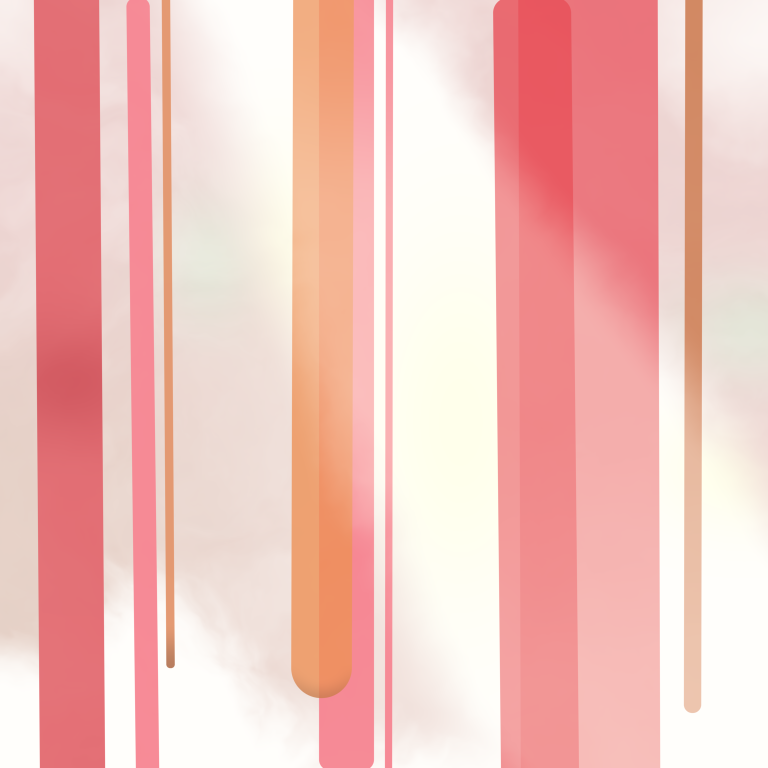
Give the GLSL for this background, as a Shadertoy shader.

```glsl
const vec3 PAPER = vec3(1.0, 0.995, 0.985);
const vec3 CREAM = vec3(1.0, 1.0, 0.92);
const vec3 ROSE_HAZE = vec3(0.93, 0.835, 0.825);
const vec3 TAUPE_HAZE = vec3(0.90, 0.82, 0.78);
const vec3 GREEN_HAZE = vec3(0.87, 0.91, 0.84);
const vec3 WARM_LIGHT = vec3(1.0, 0.93, 0.88);
// Bar paints: colour and opacity
const vec4 CRIMSON = vec4(0.88, 0.38, 0.41, 0.97);
const vec4 RED = vec4(0.91, 0.31, 0.345, 0.8);
const vec4 CORAL = vec4(0.92, 0.45, 0.48, 0.97);
const vec4 PINK = vec4(0.965, 0.52, 0.57, 0.96);
const vec4 ORANGE = vec4(0.93, 0.57, 0.34, 0.8);
const vec4 COPPER = vec4(0.82, 0.53, 0.38, 0.96);
const vec2 FULL_HEIGHT = vec2(-0.2, 1.2);
const float BAR_LIGHT = 0.46;
const float CLOUD_SCALE = 4.0;

float hash(vec2 p) {
    vec3 q = fract(p.xyx * 0.1031);
    q += dot(q, q.yzx + 33.33);
    return fract((q.x + q.y) * q.z);
}

float noise(vec2 p) {
    vec2 i = floor(p), f = fract(p);
    f = f * f * (3.0 - 2.0 * f);
    return mix(mix(hash(i), hash(i + vec2(1, 0)), f.x),
               mix(hash(i + vec2(0, 1)), hash(i + vec2(1, 1)), f.x), f.y);
}

float fbm(vec2 p) {
    float sum = 0.0, weight = 0.5;
    for (int i = 0; i < 6; i++) {
        sum += weight * noise(p);
        p = mat2(0.8, 0.6, -0.6, 0.8) * p * 2.03 + 7.1;
        weight *= 0.5;
    }
    return sum;
}

float glow(vec2 p, vec2 center, vec2 size) {
    vec2 d = (p - center) / size;
    return exp(-dot(d, d));
}

// Slanted round-ended bar; axisX holds its centre at the canvas foot and top
void paintBar(inout vec3 color, vec2 p, vec2 axisX, float halfWidth,
              vec2 span, float radius, vec4 paint, float light) {
    vec2 center = vec2(mix(axisX.x, axisX.y, p.y), 0.5 * (span.x + span.y));
    vec2 halfSize = vec2(halfWidth, 0.5 * (span.y - span.x));
    vec2 q = abs(p - center) - halfSize + radius;
    float dist = length(max(q, 0.0)) + min(max(q.x, q.y), 0.0) - radius;
    float pixel = 1.0 / iResolution.y;
    float cover = 1.0 - smoothstep(-0.7 * pixel, 0.7 * pixel, dist);
    vec3 lit = mix(paint.rgb, WARM_LIGHT, BAR_LIGHT * light);
    color = mix(color, lit, cover * paint.a);
}

void mainImage(out vec4 fragColor, in vec2 fragCoord) {
    vec2 p = fragCoord / iResolution.xy;
    float depth = 1.0 - p.y;

    // Watercolour clouds
    vec2 warp = vec2(fbm(p * 3.0 + 2.7), fbm(p * 3.0 + 19.3)) - 0.5;
    float cloud = fbm(p * CLOUD_SCALE + 2.0 * warp + 5.0);
    float grain = fbm(p * 22.0 + 6.0 * warp);
    float ripple = 0.12 * (cloud - 0.5);

    // Diagonal beam widening from the upper left
    float leftEdge = 0.247 + 0.30 * depth + 0.12 * depth * depth;
    float rightEdge = 0.51 + 0.75 * depth;
    float leftOut = 1.0 - smoothstep(-0.08, 0.05, p.x - leftEdge + ripple);
    float rightOut = smoothstep(-0.06, 0.08, p.x - rightEdge + ripple);
    float light = (1.0 - leftOut) * (1.0 - rightOut);

    // Haze on both sides of the beam
    float hazeFoot = mix(0.20, 0.06, smoothstep(0.18, 0.36, p.x));
    leftOut *= smoothstep(-0.06, 0.07, p.y - hazeFoot + 0.3 * (cloud - 0.5));
    leftOut *= 1.0 - 0.4 * smoothstep(0.25, 0.5, p.x);
    leftOut *= 1.0 - 0.5 * glow(p, vec2(0.0, 1.0), vec2(0.10, 0.08));
    rightOut *= 1.0 - 0.7 * glow(p, vec2(1.0, 0.96), vec2(0.13, 0.10));
    float density = (leftOut + rightOut) * clamp(0.85 + 1.3 * (cloud - 0.45), 0.3, 1.1);
    vec3 haze = mix(ROSE_HAZE, TAUPE_HAZE, smoothstep(0.75, 0.35, p.y) * (1.0 - p.x));
    float green = glow(p, vec2(0.27, 0.66), vec2(0.07, 0.09))
                + glow(p, vec2(0.98, 0.57), vec2(0.10, 0.07));
    haze = mix(haze, GREEN_HAZE, 0.75 * min(green, 1.0));
    float cream = glow(p, vec2(0.36, 0.66), vec2(0.07, 0.14))
                + glow(p, vec2(0.60, 0.45), vec2(0.12, 0.24))
                + glow(p, vec2(0.97, 0.39), vec2(0.12, 0.08));
    vec3 color = mix(PAPER, CREAM, min(cream, 1.0));
    color = mix(color, haze, clamp(density, 0.0, 1.0));
    color += 0.02 * (grain - 0.5) * density;

    // Light reaching the bars
    float shine = light * mix(0.25, 1.0, smoothstep(0.0, 0.3, depth));
    shine += 0.25 * (cloud - 0.5);
    float shade = glow(p, vec2(0.09, 0.50), vec2(0.12, 0.08));
    float lowerShine = shine + 0.25 * light * smoothstep(0.5, 1.0, depth);
    vec4 crimson = vec4(CRIMSON.rgb * (1.0 - 0.06 * shade), CRIMSON.a);
    float bandShine = shine + 0.18 - 0.25 * shade;

    // Left bars
    paintBar(color, p, vec2(0.0944, 0.0866), 0.0425, FULL_HEIGHT, 0.0, crimson, bandShine);
    paintBar(color, p, vec2(0.1921, 0.1797), 0.0152, vec2(-0.2, 1.003), 0.012, PINK, shine + 0.05);
    vec4 thinCopper = vec4(COPPER.rgb + vec3(0.07, 0.06, 0.05), COPPER.a);
    thinCopper.rgb *= 1.0 - 0.2 * smoothstep(0.19, 0.13, p.y);
    paintBar(color, p, vec2(0.2230, 0.2161), 0.0055, vec2(0.130, 1.2), 0.005, thinCopper, 0.0);

    // Middle bars
    paintBar(color, p, vec2(0.4512), 0.0358, vec2(-0.003, 1.2), 0.014, PINK, shine * 1.1);
    vec4 orange = ORANGE;
    float tip = length(vec2(p.x - 0.4185, min(p.y - 0.14, 0.0)));
    orange.rgb *= 1.0 - 0.16 * smoothstep(0.022, 0.052, tip) * smoothstep(0.14, 0.09, p.y);
    paintBar(color, p, vec2(0.4183, 0.4212), 0.0395, vec2(0.091, 1.2), 0.0395, orange, shine * 0.8);
    paintBar(color, p, vec2(0.5059, 0.5072), 0.0047, FULL_HEIGHT, 0.0, PINK, shine * 0.85);

    // Right bars
    paintBar(color, p, vec2(0.7689, 0.7656), 0.0908, FULL_HEIGHT, 0.0, CORAL, lowerShine);
    paintBar(color, p, vec2(0.7031, 0.6927), 0.0508, vec2(-0.2, 1.003), 0.02, RED, lowerShine * 0.65);
    paintBar(color, p, vec2(0.9016, 0.9036), 0.0113, vec2(0.0716, 1.2), 0.011, COPPER, lowerShine);

    fragColor = vec4(clamp(color, 0.0, 1.0), 1.0);
}
```
